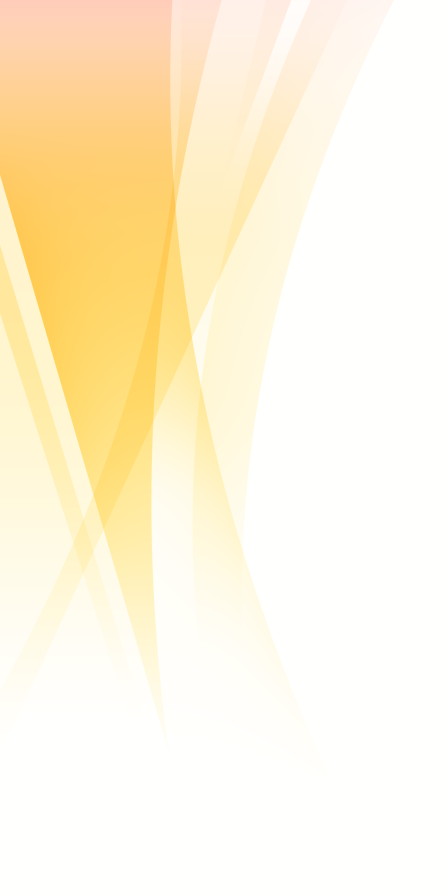
Give the GLSL for this background, as a Shadertoy shader.

```glsl
#define PAPER vec3(1.0, 1.0, 0.998)
#define GOLD_ABSORB vec3(0.0, 0.18, 1.0)
#define PEACH_ABSORB vec3(0.0, 0.70, 1.0)
#define PEACH_FALLOFF 5.0
#define EDGE_SOFTNESS 0.75
#define INK_STRENGTH 1.0

// Horizontal position of a parabolic edge at height y
float bow(float y, vec2 vertex, float bend) {
    float d = y - vertex.y;
    return vertex.x + bend * d * d;
}

// Coverage to the right of an edge
float rightOf(float x, float edge) {
    float w = EDGE_SOFTNESS / iResolution.x;
    return smoothstep(-w, w, x - edge);
}

// Coverage between two edges
float between(float x, float a, float b) {
    return rightOf(x, a) * (1.0 - rightOf(x, b));
}

float fadeOut(float y, float start, float end) {
    return 1.0 - smoothstep(start, end, y);
}

void mainImage(out vec4 fragColor, in vec2 fragCoord) {
    // x runs 0..1 rightwards, y runs 0..2 downwards
    vec2 uv = fragCoord / iResolution.xy;
    float x = uv.x;
    float y = 2.0 * (1.0 - uv.y);

    // Sweeping edges
    float outer = bow(y, vec2(0.540, 1.33), 0.192);
    float inner = bow(y, vec2(0.430, 1.17), 0.193);
    float curtain = bow(y, vec2(0.338, 1.12), 0.125);
    float wedge = bow(y, vec2(0.380, 0.18), 0.147);
    float ribbonLeft = bow(y, vec2(0.405, 0.10), -0.195);
    float ribbonRight = 0.775 - 0.46 * y;

    // Straight rays on the left
    float rayA = 0.292 * (y - 0.39);
    float rayB = 0.305 * (y - 0.547);
    float rayC = 0.320 * (y - 0.70);

    // Wide wedge with a denser rim
    float ink = 0.0;
    float body = (0.13 + 0.27 * smoothstep(0.0, 0.5, y)) * fadeOut(y, 0.55, 1.15);
    float rim = 0.14 * smoothstep(0.5, 0.9, y) * fadeOut(y, 1.0, 1.85)
              * exp(-max(wedge - x, 0.0) * 14.0);
    ink += between(x, rayA, wedge) * (body + rim + 0.03 * fadeOut(y, 1.1, 1.9));

    // Golden curtain, strongest along the first ray
    float gold = (0.16 + 0.26 * smoothstep(0.0, 0.42, y)) * fadeOut(y, 0.95, 1.8);
    float glow = 0.30 * smoothstep(0.25, 0.6, y) * fadeOut(y, 0.8, 1.4)
               * exp(-max(x - rayA, 0.0) * 9.0);
    ink += between(x, rayA, curtain) * (gold + glow);

    // Diagonal ribbon
    float ribbon = (0.02 + 0.20 * smoothstep(0.0, 0.52, y)) * fadeOut(y, 0.8, 1.75);
    ink += between(x, ribbonLeft, ribbonRight) * ribbon;

    // Broad right band, thinning towards its outer edge
    float across = clamp((x - inner) / (outer - inner), 0.0, 1.0);
    float band = (0.07 + 0.10 * smoothstep(0.0, 0.6, y)) * fadeOut(y, 0.85, 1.5);
    ink += between(x, inner, outer) * band * mix(1.1, 0.75, across);

    // Faint veil between curtain and band
    ink += between(x, curtain, inner) * 0.08
         * smoothstep(0.1, 0.6, y) * fadeOut(y, 0.6, 1.3);

    // Overlapping shards near the top
    float shardFade = fadeOut(y, 0.15, 0.46);
    ink += between(x, curtain, 0.65 - 0.37 * y) * 0.07 * shardFade;
    ink += between(x, 0.594 - 0.24 * y, 0.65 - 0.37 * y) * 0.03 * shardFade;

    // Pale field and stripe beyond the rays
    ink += (1.0 - rightOf(x, rayA)) * 0.21 * fadeOut(y, 0.75, 1.7);
    ink += between(x, rayC, rayB) * 0.27 * fadeOut(y, 0.65, 1.65);

    // Ink absorbs light, shifting from peach to gold
    vec3 absorb = mix(GOLD_ABSORB, PEACH_ABSORB, exp(-PEACH_FALLOFF * y));
    fragColor = vec4(PAPER * exp(-INK_STRENGTH * ink * absorb), 1.0);
}
```
